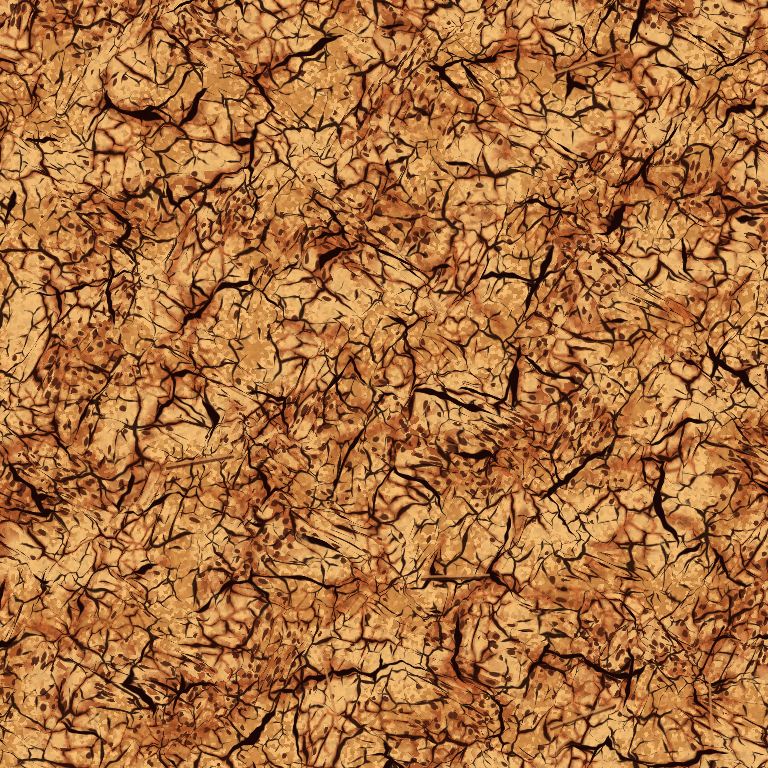
Reproduce this texture procedurally as a Shadertoy shader.

```glsl
// Sun-baked clay split by four nested generations of cracks.
// Each generation is a warped cellular network whose width swells and fades;
// crumbled rust-coloured soil, pits and a few dry stalks lie between the plates.

vec2 hash2(vec2 p) {
    vec3 q = fract(p.xyx * vec3(0.1031, 0.1030, 0.0973));
    q += dot(q, q.yzx + 33.33);
    return fract((q.xx + q.yz) * q.zy);
}

// Layered, turning sines: roughly -1 to 1
float waves(vec2 p) {
    float sum = 0.0, amp = 0.5;
    for (int i = 0; i < 5; i++) {
        p = mat2(1.2, 1.5, -1.5, 1.2) * p + 2.3 + sum * 1.5;
        sum += amp * sin(p.x + 1.7 * sin(p.y * 0.7));
        amp *= 0.5;
    }
    return sum;
}

// Makes straight cell borders crooked
vec2 crooked(vec2 p) {
    float freq = 24.0;
    for (int i = 0; i < 5; i++) {
        vec2 turned = mat2(0.8, 0.6, -0.6, 0.8) * p.yx;
        p += 0.32 / freq * sin(freq * turned + vec2(1.3, 4.1) * float(i));
        freq *= 2.1;
    }
    return p;
}

// Distance to the nearest border between cells
float borderDistance(vec2 p) {
    vec2 cell = floor(p), f = p - cell, home = vec2(0.0), toSeed = vec2(0.0);
    float nearest = 9.0;
    for (int y = -1; y <= 1; y++)
    for (int x = -1; x <= 1; x++) {
        vec2 o = vec2(x, y), r = o + hash2(cell + o) - f;
        if (dot(r, r) < nearest) { nearest = dot(r, r); home = o; toSeed = r; }
    }
    float border = 9.0;
    for (int y = -2; y <= 2; y++)
    for (int x = -2; x <= 2; x++) {
        vec2 o = home + vec2(x, y), r = o + hash2(cell + o) - f, gap = r - toSeed;
        if (dot(gap, gap) > 0.0001)
            border = min(border, dot(0.5 * (r + toSeed), normalize(gap)));
    }
    return border;
}

// Cellular grains: distance to the seed, and a random value per grain
vec2 grains(vec2 p) {
    vec2 cell = floor(p), best = vec2(9.0, 0.0);
    for (int y = -1; y <= 1; y++)
    for (int x = -1; x <= 1; x++) {
        vec2 o = vec2(x, y), h = hash2(cell + o + 71.0);
        float d = length(o + h - (p - cell));
        if (d < best.x) best = vec2(d, fract(h.x * 7.3 + h.y * 3.7));
    }
    return best;
}

void mainImage(out vec4 fragColor, in vec2 fragCoord) {
    vec2 uv = fragCoord / iResolution.y;
    float soft = 0.75 / iResolution.y;
    vec2 ground = crooked(uv);
    vec3 rust = vec3(0.65, 0.31, 0.14);

    // Plate surface: pale sand mottled with tan
    vec2 coarse = grains(ground * 115.0), fine = grains(uv * 230.0);
    float mottle = waves(uv * 16.0 + 5.0) + 1.1 * (fine.y - 0.4);
    vec3 color = mix(vec3(0.81, 0.54, 0.27), vec3(0.92, 0.71, 0.43), smoothstep(-0.45, 0.3, mottle));
    color *= 0.94 + 0.11 * fine.y;

    // Crumbled patches
    float crumble = smoothstep(0.0, 0.65, waves(uv * 9.0 + 3.0) + 0.35 * waves(uv * 45.0));
    color = mix(color, rust, 0.85 * crumble * smoothstep(0.4, 0.65, coarse.y));
    color = mix(color, vec3(0.86, 0.60, 0.33), 0.6 * crumble * step(0.75, fine.y));

    // Cracks, from broad fissures down to hairlines
    vec4 baseWidth = vec4(-0.0012, 0.0002, 0.0009, 0.0001);
    vec4 swell = vec4(0.0075, 0.0042, 0.0020, 0.0018);
    float scale = 4.5, ink = 0.0;
    for (int i = 0; i < 4; i++) {
        float seed = float(i) * 7.7;
        float d = borderDistance(ground * scale + seed) / scale;
        float width = baseWidth[i] + swell[i] * waves(uv * (scale * 1.3 + 8.0) + seed);
        // Rust banks slump beside the wider cracks
        float reach = i < 2 ? 0.013 : 0.004;
        float bank = smoothstep(reach, 0.0, d - max(width, 0.0));
        bank *= smoothstep(0.0, 0.5, waves(uv * 17.0 + seed + 9.0) + 0.4 * (coarse.y - 0.5));
        color = mix(color, rust * (0.8 + 0.4 * fine.y), 0.85 * bank);
        float line = 1.0 - smoothstep(width - soft, width + soft, d);
        ink = max(ink, line * (i < 2 ? 1.0 : 0.88));
        scale *= 2.2;
    }

    // Pits and dark crumbs
    float pitted = step(0.97 - 0.42 * crumble, fract(coarse.y * 7.0));
    float pit = pitted * (1.0 - smoothstep(0.28, 0.48, coarse.x));
    color = mix(color, vec3(0.30, 0.12, 0.07), 0.9 * pit);
    color = mix(color, vec3(0.10, 0.025, 0.015), ink);

    // Sparse dry stalks with a shadow beneath
    vec2 plot = floor(uv * 6.0), luck = hash2(plot + 19.0);
    vec2 local = fract(uv * 6.0) - 0.5 - 0.2 * (luck - 0.5);
    float angle = 6.28 * luck.y;
    vec2 along = vec2(cos(angle), sin(angle));
    float slide = clamp(dot(local, along), -0.26, 0.26);
    float stalk = length(local - along * slide) / 6.0;
    float shade = length(local + vec2(0.0, 0.02) - along * slide) / 6.0;
    float present = step(0.72, luck.x);
    color = mix(color, vec3(0.25, 0.09, 0.05), 0.7 * present * (1.0 - smoothstep(0.001, 0.001 + 2.0 * soft, shade)));
    color = mix(color, vec3(0.80, 0.53, 0.29), 0.8 * present * (1.0 - smoothstep(0.0006, 0.0006 + 2.0 * soft, stalk)));

    fragColor = vec4(color, 1.0);
}
```
